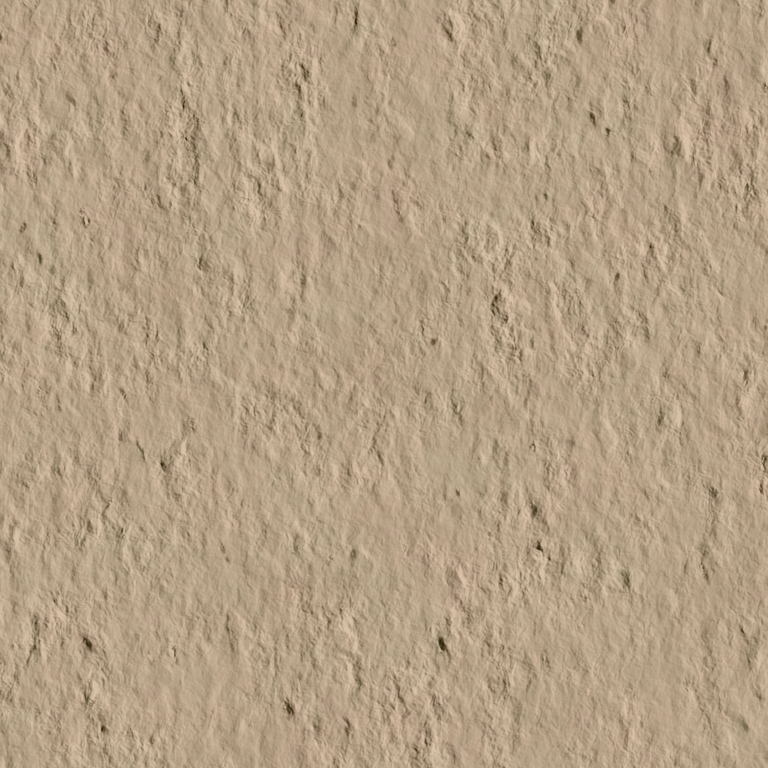
Give the GLSL for this texture, as a three.js fragment shader.

```glsl
// Rough sandy plaster wall with scattered knobs, raking light and small dark pits.
varying vec2 vUv;

const vec3 SHADOW_SAND = vec3(0.47, 0.404, 0.30);
const vec3 LIGHT_SAND = vec3(0.78, 0.695, 0.592);
const vec3 PINK_SHIFT = vec3(0.012, -0.006, 0.002);
const vec2 BUMP_FREQUENCY = vec2(40.0, 27.0);
const vec2 KNOB_FREQUENCY = vec2(31.0, 21.0);
const vec2 OCTAVE_RATIO = vec2(1.92, 2.08);
const vec2 LIGHT_DIRECTION = vec2(0.94, 0.34);
const float LIGHT_STEP = 0.002;
const float PIT_GRID = 18.0;

// Two random values from 0 to 1 for a lattice cell.
vec2 hash2(vec2 cell) {
  vec3 h = fract(cell.xyx * vec3(0.1031, 0.1030, 0.0973));
  h += dot(h, h.yzx + 33.33);
  return fract((h.xx + h.yz) * h.zy);
}

float cornerSlope(vec2 cell, vec2 local, vec2 corner) {
  return dot(hash2(cell + corner) * 2.0 - 1.0, local - corner);
}

// Gradient noise centred on zero.
float noise(vec2 p) {
  vec2 cell = floor(p);
  vec2 f = fract(p);
  vec2 w = f * f * f * (f * (f * 6.0 - 15.0) + 10.0);
  float low = mix(cornerSlope(cell, f, vec2(0.0)), cornerSlope(cell, f, vec2(1.0, 0.0)), w.x);
  float high = mix(cornerSlope(cell, f, vec2(0.0, 1.0)), cornerSlope(cell, f, vec2(1.0)), w.x);
  return mix(low, high, w.y);
}

// Height of the plaster: separate raised knobs plus ever finer, rounder grain.
float plasterHeight(vec2 p, vec2 frequency) {
  vec2 warp = vec2(noise(p * 50.0 + 7.0), noise(p * 50.0 + 61.0));
  vec2 q = p + warp * 0.005;
  float height = 0.42 * smoothstep(0.06, 0.36, noise(q * KNOB_FREQUENCY + 43.0));
  float amplitude = 0.8;
  for (int i = 0; i < 4; i++) {
    height += amplitude * noise(q * frequency + float(i) * 17.3);
    frequency *= OCTAVE_RATIO;
    amplitude *= 0.57;
  }
  return height;
}

// Positive where the surface faces the light, about one on average.
float facing(vec2 p) {
  float here = plasterHeight(p, BUMP_FREQUENCY);
  float towardLight = plasterHeight(p + LIGHT_DIRECTION * LIGHT_STEP, BUMP_FREQUENCY);
  return (here - towardLight) * 12.5;
}

// Depth of scattered narrow pits with ragged outlines.
float pits(vec2 p, float grid) {
  vec2 home = floor(p * grid);
  float ragged = 1.2 * noise(p * vec2(120.0, 75.0));
  float depth = 0.0;
  for (int y = -1; y <= 1; y++) {
    for (int x = -1; x <= 1; x++) {
      vec2 cell = home + vec2(float(x), float(y));
      vec2 shape = hash2(cell + 137.0);
      vec2 fate = hash2(cell + 291.0);
      vec2 offset = p * grid - cell - hash2(cell + 53.0);
      offset.x += offset.y * (shape.x - 0.35) * 0.6;
      vec2 size = mix(vec2(0.06, 0.12), vec2(0.11, 0.32), shape.yx);
      float reach = length(offset / size) + ragged;
      float present = step(0.5, fate.x) * mix(0.25, 1.0, fate.y * fate.y);
      depth = max(depth, present * (1.0 - smoothstep(0.2, 1.2, reach)));
    }
  }
  return depth;
}

void main() {
  // Calm and rough patches, wide and narrow, change the strength of the relief.
  float patchNoise = noise(vUv * vec2(5.0, 4.0) + 11.0);
  float clumpNoise = noise(vUv * vec2(19.0, 14.0) + 97.0);
  float roughness = mix(0.78, 1.2, smoothstep(-0.35, 0.35, patchNoise));
  roughness *= mix(0.65, 1.4, smoothstep(-0.3, 0.4, clumpNoise));
  float slope = facing(vUv) * roughness;

  // Shaded sides fall off more strongly than lit sides.
  float shaded = min(slope, 0.0);
  float lit = max(slope, 0.0);
  float tone = 0.785 + 0.175 * slope - 0.026 * shaded * shaded - 0.012 * lit * lit;
  tone += 0.1 * noise(vUv * 7.0 + 29.0) + 0.08 * noise(vUv * 23.0 + 71.0);

  // Pits are deepest where the surface already turns from the light.
  float hollow = 1.0 - smoothstep(-1.0, 1.2, slope);
  tone -= 1.2 * hollow * pits(vUv, PIT_GRID);
  tone = clamp(tone, -0.9, 1.2);

  // Soft drift between pink and yellow sand.
  float tint = noise(vUv * 9.0 + 83.0) + noise(vUv * 38.0 + 19.0);
  vec3 color = mix(SHADOW_SAND, LIGHT_SAND, tone) + PINK_SHIFT * tint;
  gl_FragColor = vec4(color, 1.0);
}
```
